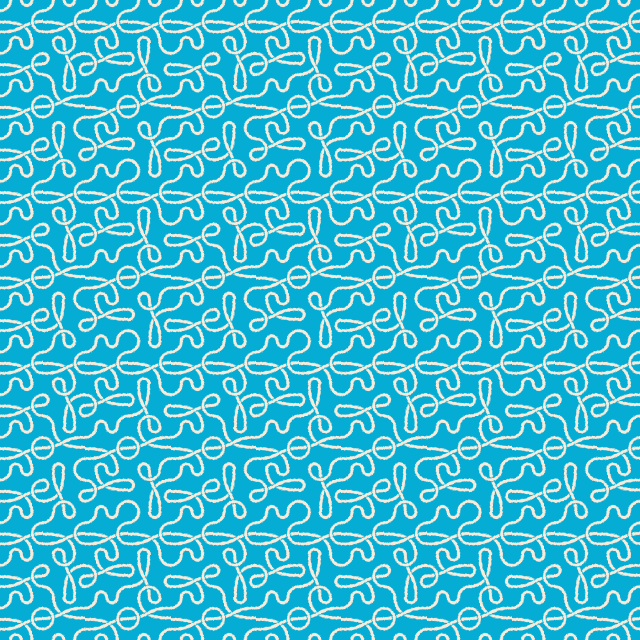
Write a three.js fragment shader that draws this pattern.

```glsl
// Cream cord wandering over turquoise: one square tile with three cord ends
// per side is turned by quarter turns (column times row) on a 15 x 15 grid,
// so its arcs and two crossing strands join into loops, curls and rings.

varying vec2 vUv;

const float TILES = 15.0;
const float HALF_WIDTH = 0.034;   // cord half width, in tiles
const float HALO = 0.022;         // gap beside a cord that passes over
const float FRAY = 0.022;         // roughness of the cord edge
const vec3 TURQUOISE = vec3(0.02, 0.68, 0.83);
const vec3 CREAM = vec3(0.97, 0.92, 0.86);

float hash(vec2 p) {
  return fract(sin(dot(p, vec2(127.1, 311.7))) * 43758.5);
}

float valueNoise(vec2 p) {
  vec2 cell = floor(p);
  vec2 f = fract(p);
  f = f * f * (3.0 - 2.0 * f);
  float low = mix(hash(cell), hash(cell + vec2(1.0, 0.0)), f.x);
  float high = mix(hash(cell + vec2(0.0, 1.0)), hash(cell + 1.0), f.x);
  return mix(low, high, f.y);
}

float ringDistance(vec2 p, vec2 center, float radius) {
  return abs(length(p - center) - radius);
}

float segmentDistance(vec2 p, vec2 a, vec2 b) {
  vec2 ab = b - a;
  float t = clamp(dot(p - a, ab) / dot(ab, ab), 0.0, 1.0);
  return length(p - a - ab * t);
}

vec2 bezier(vec2 a, vec2 b, vec2 c, vec2 d, float t) {
  float s = 1.0 - t;
  return s * s * s * a + 3.0 * s * s * t * b + 3.0 * s * t * t * c + t * t * t * d;
}

float bezierDistance(vec2 p, vec2 a, vec2 b, vec2 c, vec2 d) {
  float nearest = 10.0;
  vec2 from = a;
  for (int i = 1; i <= 14; i++) {
    vec2 to = bezier(a, b, c, d, float(i) / 14.0);
    nearest = min(nearest, segmentDistance(p, from, to));
    from = to;
  }
  return nearest;
}

// Lays a cord over the coverage so far, clearing a thin gap beside it.
float layCord(float below, float dist, float halfWidth, float blur) {
  float gap = 1.0 - smoothstep(-blur, blur, dist - halfWidth - HALO);
  float cord = 1.0 - smoothstep(-blur, blur, dist - halfWidth);
  return max(below * (1.0 - 0.75 * gap), cord);
}

// Turns a point in the tile back by a number of quarter turns.
vec2 unturn(vec2 p, float quarters) {
  float angle = quarters * 1.570796;
  float c = cos(angle);
  float s = sin(angle);
  p -= 0.5;
  return vec2(c * p.x + s * p.y, c * p.y - s * p.x) + 0.5;
}

float tileCoverage(vec2 p, float blur) {
  float fray = valueNoise(p * 26.0) + 0.5 * valueNoise(p * 47.0 + 9.0) - 0.75;
  float halfWidth = HALF_WIDTH + FRAY * fray;

  // Strands: left middle to bottom, then left low to right middle above it
  float falling = bezierDistance(p, vec2(0.0, 0.485), vec2(0.48, 0.49),
                                 vec2(0.73, 0.38), vec2(0.75, 0.0));
  float rising = bezierDistance(p, vec2(0.0, 0.25), vec2(0.48, 0.23),
                                vec2(0.58, 0.5), vec2(1.0, 0.5));
  float cover = layCord(0.0, falling, halfWidth, blur);
  cover = layCord(cover, rising, halfWidth, blur);

  // Half ring on the right, passing over the rising strand
  float ring = ringDistance(p, vec2(1.0, 0.5), 0.242);
  cover = layCord(cover, ring, halfWidth - 0.003, blur);

  // Small caps on top and bottom, and the corner arc
  float bends = ringDistance(p, vec2(0.625, 1.0), 0.125);
  bends = min(bends, ringDistance(p, vec2(0.375, 0.0), 0.125));
  bends = min(bends, ringDistance(p, vec2(0.0, 1.0), 0.25));
  return layCord(cover, bends, halfWidth, blur);
}

void main() {
  vec2 grid = vUv * TILES;
  vec2 cell = min(floor(grid), TILES - 1.0);
  float rowFromTop = TILES - 1.0 - cell.y;
  float quarters = mod(cell.x * rowFromTop, 4.0);

  float blur = 0.75 * fwidth(grid.x);
  float cover = tileCoverage(unturn(grid - cell, quarters), blur);
  gl_FragColor = vec4(mix(TURQUOISE, CREAM, cover), 1.0);
}
```
